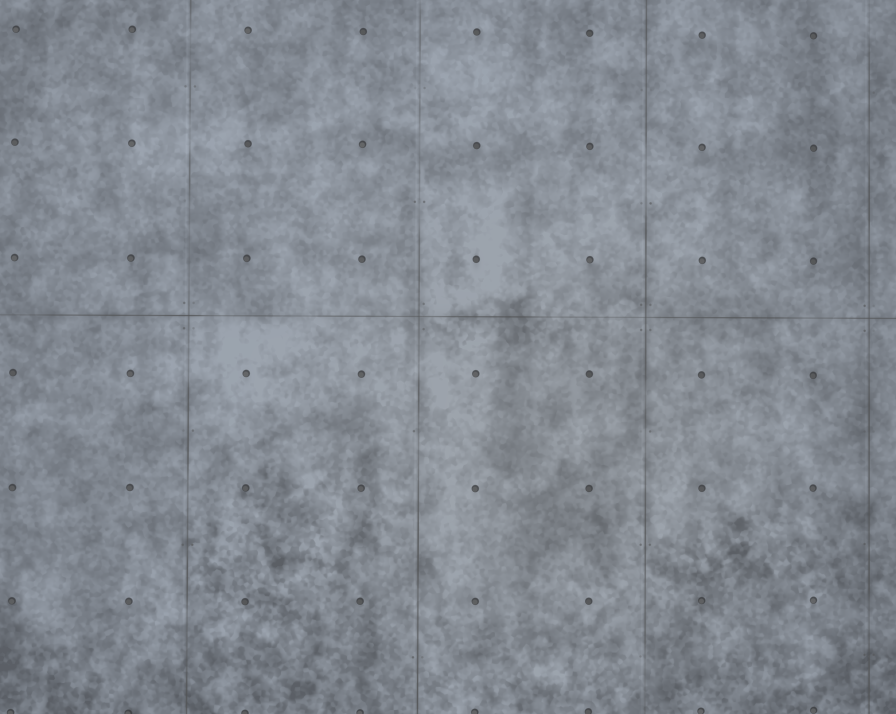
A Shadertoy shader for this texture:

```glsl
// Cast concrete wall: tall panels divided by thin joints, with a regular grid
// of tie holes and small nail marks. A slight lens bend maps the canvas to panel
// units; layered cellular noise supplies the clouds, streaks, grain and wear.

const vec3 DARK_CONCRETE  = vec3(0.355, 0.373, 0.400);
const vec3 LIGHT_CONCRETE = vec3(0.585, 0.617, 0.661);
const vec3 JOINT_COLOR    = vec3(0.325, 0.330, 0.335);
const vec3 HOLE_SHADOW    = vec3(0.225, 0.230, 0.240);
const vec3 HOLE_FLOOR     = vec3(0.385, 0.390, 0.395);
const vec3 WARM_STAIN     = vec3(1.020, 1.000, 0.965);
const float HOLE_PITCH  = 0.128;   // hole spacing, in canvas widths
const float PANEL_WIDTH = 0.256;

float hash(vec2 p) {
    vec3 q = fract(vec3(p.xyx) * 0.1031);
    q += dot(q, q.yzx + 33.33);
    return fract((q.x + q.y) * q.z);
}

vec2 hash2(vec2 p) {
    return vec2(hash(p), hash(p + 57.3));
}

// Smooth cellular noise: random cell tones blended by distance, about -0.5 to 0.5
float cellCloud(vec2 p) {
    vec2 cell = floor(p);
    float tone = 0.0, total = 0.0;
    for (int j = -1; j <= 1; j++) {
        for (int i = -1; i <= 1; i++) {
            vec2 id = cell + vec2(i, j);
            vec2 d = id + hash2(id) - p;
            float weight = exp(-5.0 * dot(d, d));
            tone += weight * hash(id + 19.7);
            total += weight;
        }
    }
    return tone / total - 0.5;
}

// Canvas to panel units: x counts panels, y counts hole rows from the level joint
vec2 wallCoords(vec2 p) {
    float x = p.x - 0.0075 * (1.0 - p.x) * (p.y - 0.4) - 0.2105;
    float y = (p.y - 0.4455 + 0.004 * p.x) / (0.1286 - 0.0022 * p.x * p.x);
    return vec2(x * (3.861 + 0.117 * x), y * (1.0 + 0.0012 * y * y));
}

float cover(float dist, float soft) {
    return 1.0 - smoothstep(-soft, soft, dist);
}

float blob(vec2 p, vec2 center, vec2 size) {
    vec2 d = (p - center) / size;
    return exp(-dot(d, d));
}

// Brightness of the bare surface, 0 dark to 1 light
float surfaceTone(vec2 p, vec2 panel, float height) {
    float broad = cellCloud(p * vec2(7.0, 9.0) + 3.0);
    float patches = cellCloud(p * vec2(26.0, 32.0) + 11.0);
    float mottle = cellCloud(p * 80.0);
    float grain = cellCloud(p * 230.0);
    float streaks = cellCloud(p * vec2(62.0, 5.0) + 40.0);
    float tone = 0.87 + 0.24 * broad + 0.32 * patches + 0.32 * mottle
               + 0.28 * grain + 0.22 * streaks;
    tone += 0.09 * (hash(panel + 7.0) - 0.5);
    // Damp, gritty areas low on the wall and below the level joint
    vec2 ragged = p + 0.05 * vec2(broad, patches);
    float damp = blob(ragged, vec2(0.32, 0.18), vec2(0.12, 0.085))
               + 0.80 * blob(ragged, vec2(0.83, 0.17), vec2(0.14, 0.050))
               + 0.60 * blob(ragged, vec2(0.56, 0.44), vec2(0.08, 0.025))
               + 0.60 * (1.0 - smoothstep(0.0, 0.18, ragged.y));
    tone -= damp * (0.34 - 0.40 * mottle - 0.25 * grain);
    // Fall-off toward the corners
    vec2 fromCenter = p - vec2(0.5, 0.5 * height);
    return tone - 0.92 * dot(fromCenter, fromCenter);
}

// Tie hole: shadowed recess with a paler floor set slightly low
vec3 drawHole(vec3 color, vec2 q, float wear, float soft) {
    color *= 1.0 - 0.08 * blob(q, vec2(0.0, -0.004), vec2(0.004, 0.007));
    color = mix(color, HOLE_SHADOW, 0.80 * cover(length(q) - 0.0041, soft));
    float inner = cover(length(q - vec2(-0.0004, -0.0008)) - 0.0029, soft);
    return mix(color, HOLE_FLOOR * (0.9 + 0.2 * wear), 0.8 * inner);
}

void mainImage(out vec4 fragColor, in vec2 fragCoord) {
    vec2 p = fragCoord / iResolution.x;
    float height = iResolution.y / iResolution.x;
    float soft = 0.8 / iResolution.x;
    vec2 wall = wallCoords(p);
    vec2 panel = vec2(floor(wall.x), step(0.0, wall.y));

    // Concrete
    float tone = clamp(surfaceTone(p, panel, height), 0.0, 1.1);
    vec3 color = mix(DARK_CONCRETE, LIGHT_CONCRETE, tone);
    float warmth = blob(p, vec2(0.62, 0.30), vec2(0.30, 0.30));
    color *= mix(vec3(1.0), WARM_STAIN, 0.6 * warmth);

    // Joints with uneven wear and a soft stain along each
    float jointId = floor(wall.x + 0.5);
    float sideX = (wall.x - jointId) * PANEL_WIDTH;
    float sideY = wall.y * HOLE_PITCH;
    float wearX = cellCloud(vec2(jointId * 9.0, p.y * 22.0));
    float wearY = cellCloud(vec2(p.x * 18.0, 70.0));
    color *= 1.0 - (0.06 + 0.10 * wearX) * exp(-abs(sideX) / 0.006);
    color *= 1.0 - (0.07 + 0.14 * wearY) * exp(-abs(sideY) / 0.005);
    color *= 1.0 + 0.05 * cover(abs(sideX + 0.0035) - 0.0012, soft);
    float lower = 1.0 - smoothstep(-2.5, 2.5, wall.y);
    float inkX = clamp(0.42 + 0.2 * lower + 0.8 * wearX, 0.15, 0.85);
    float inkY = clamp(0.60 + 0.8 * wearY, 0.25, 0.90);
    color = mix(color, JOINT_COLOR, inkX * cover(abs(sideX) - 0.0008, soft));
    color = mix(color, JOINT_COLOR, inkY * cover(abs(sideY) - 0.0006, soft));

    // Nail marks in pairs beside the upright joints
    float row = abs(wall.y);
    float nailY = row < 0.5 ? row - 0.11 : fract(row + 0.5) - 0.5;
    vec2 nail = vec2(abs(sideX) - 0.0052, nailY * HOLE_PITCH);
    float nailInk = 0.7 * hash(vec2(jointId + 5.0, floor(wall.y + 0.5) + sign(sideX) * 13.0 + 40.0));
    color = mix(color, JOINT_COLOR, nailInk * cover(length(nail) - 0.0013, soft));

    // Tie holes, two columns to a panel
    vec2 grid = wall * vec2(2.0, 1.0);
    vec2 holeId = floor(grid) + 20.0;
    vec2 fromHole = (fract(grid) - 0.5) * HOLE_PITCH + 0.001 * (hash2(holeId) - 0.5);
    color = drawHole(color, fromHole, hash(holeId + 3.0), soft);

    fragColor = vec4(clamp(color, 0.0, 1.0), 1.0);
}
```
